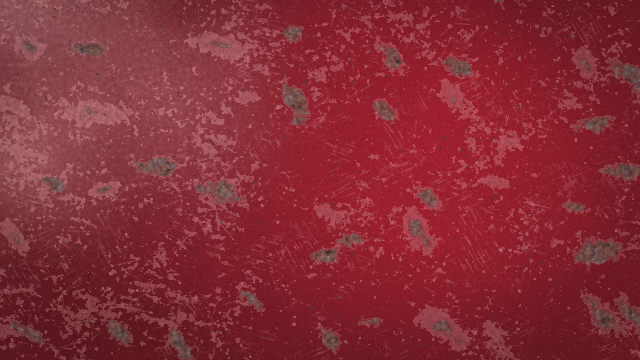
A WebGL 2 fragment shader for this texture:

```glsl
#version 300 es
precision highp float;
// Worn red lacquer: lit paint with a soft sheen, chipped to pink primer and
// to grey-brown metal. Jittered cells place patches, scratches and specks;
// gradient noise frays their outlines and clusters the wear.

#define PAINT_DEEP vec3(0.41, 0.10, 0.135)
#define PAINT_LIT vec3(0.63, 0.125, 0.18)
#define SHEEN vec3(0.70, 0.43, 0.45)
#define PRIMER vec3(0.75, 0.47, 0.49)
#define RUST vec3(0.47, 0.33, 0.28)
#define STEEL vec3(0.44, 0.37, 0.37)
#define PATCH_CELL 0.19
#define PATCH_SHARE 0.72
#define CHIP_LEVEL 0.27
#define SCRATCH_WIDTH 0.0006
#define SCRATCH_GAIN 0.45
#define GRAIN 0.10

out vec4 fragColor;
uniform vec2 u_resolution;

vec2 hash2(vec2 cell) {
  uvec2 v = uvec2(ivec2(cell) + 4096) * 1664525u + 1013904223u;
  for (int i = 0; i < 2; i++) {
    v.x += v.y * 1664525u;
    v.y += v.x * 1664525u;
    v ^= v >> 16u;
  }
  return vec2(v >> 8u) / exp2(24.0);
}

mat2 rotation(float a) {
  float c = cos(a), s = sin(a);
  return mat2(c, -s, s, c);
}

float corner(vec2 cell, vec2 offset) {
  float a = 6.2832 * hash2(cell).x;
  return dot(vec2(cos(a), sin(a)), offset);
}

float gradientNoise(vec2 p) {
  vec2 i = floor(p), f = p - i, e = vec2(1, 0);
  vec2 u = f * f * f * (f * (f * 6.0 - 15.0) + 10.0);
  return mix(mix(corner(i, f), corner(i + e, f - e), u.x),
             mix(corner(i + e.yx, f - e.yx), corner(i + 1.0, f - 1.0), u.x), u.y);
}

float fbm(vec2 p) {
  float sum = 0.0, amp = 1.0;
  for (int i = 0; i < 5; i++) {
    sum += amp * gradientNoise(p);
    p = rotation(0.6) * p * 2.03 + 17.3;
    amp *= 0.55;
  }
  return sum;
}

float glow(vec2 p, vec2 center, vec2 radius) {
  vec2 q = (p - center) / radius;
  return exp(-dot(q, q));
}

// x: height of the nearest worn patch (1 in its middle), y: its bareness
vec2 wornPatch(vec2 p) {
  vec2 best = vec2(-3.0, 0.0), home = floor(p / PATCH_CELL);
  for (int k = 0; k < 9; k++) {
    vec2 cell = home + vec2(k % 3, k / 3) - 1.0;
    vec2 place = hash2(cell), kind = hash2(cell + 71.0), shape = hash2(cell + 143.0);
    if (kind.x > PATCH_SHARE) continue;
    vec2 q = rotation(-0.4 + 1.5 * (shape.x - 0.5)) * (p - (cell + 0.15 + 0.7 * place) * PATCH_CELL);
    vec2 axes = mix(vec2(0.035, 0.016), vec2(0.088, 0.038), shape.y);
    float height = 1.0 - length(q / axes);
    if (height > best.x) best = vec2(height, kind.y);
  }
  return best;
}

// Thin strokes, one in each jittered cell
float scratches(vec2 p, float size, float seed, float px) {
  float ink = 0.0;
  vec2 home = floor(p / size);
  for (int k = 0; k < 9; k++) {
    vec2 cell = home + vec2(k % 3, k / 3) - 1.0 + seed;
    vec2 place = hash2(cell), look = hash2(cell + 31.0);
    vec2 q = rotation(0.4 + 2.6 * (look.x - 0.5)) * (p - (cell - seed + place) * size);
    float bend = 0.15 * (place.x - 0.5) * q.x * q.x / size;
    float d = length(vec2(max(abs(q.x) - size * (0.1 + 0.4 * look.y), 0.0), q.y + bend));
    ink = max(ink, look.y * (1.0 - smoothstep(0.0, SCRATCH_WIDTH + px, d)));
  }
  return ink;
}

// x: coverage of a small speck, y: its tone
vec2 specks(vec2 p, float size, float px) {
  vec2 cell = floor(p / size), look = hash2(cell + 211.0);
  vec2 center = (cell + 0.2 + 0.6 * hash2(cell + 97.0)) * size;
  float radius = size * 0.2 * pow(look.x, 4.0);
  return vec2(1.0 - smoothstep(radius - px * 0.5, radius + px * 0.5, length(p - center)), look.y);
}

void main() {
  float px = 1.0 / u_resolution.y;
  vec2 p = gl_FragCoord.xy * px;
  float cloud = fbm(p * 2.5), rough = fbm(p * 20.0), fine = fbm(p * 75.0 + 9.0);
  float ragged = 0.55 * fbm(p * 10.0 + 3.0) + 0.55 * rough + 0.4 * fine;

  // Lit paint, with the sheen on the left
  float lit = glow(p, vec2(1.2, 0.55), vec2(0.62, 0.55)) + 0.15 * cloud;
  float sheen = 0.75 * glow(p, vec2(0.05, 0.98), vec2(0.40, 0.26))
              + 0.55 * glow(p, vec2(0.08, 0.54), vec2(0.24, 0.20))
              + 0.45 * glow(p, vec2(0.52, 0.70), vec2(0.22, 0.24));
  sheen = clamp(sheen * (1.0 + 0.4 * cloud + 0.2 * fine), 0.0, 0.85);
  vec3 color = mix(PAINT_DEEP, PAINT_LIT, clamp(lit, 0.0, 1.0));
  color = mix(color, SHEEN, sheen);
  vec3 primer = mix(color, PRIMER, 0.52 + 0.3 * sheen) * (1.0 + 0.1 * fine);

  // Scattered chips and brushed scuffs
  float wear = 0.6 * fbm(p * 4.0 + 31.0) + 0.15 * (1.0 - smoothstep(0.0, 1.1, p.x));
  float chips = smoothstep(0.0, 0.09, 0.55 * fbm(rotation(-0.3) * p * vec2(22, 36)) + 0.4 * fine + 0.8 * wear - CHIP_LEVEL);
  float scuffs = 0.0;
  for (int i = 0; i < 3; i++) {
    float t = float(i);
    vec2 q = rotation(0.45 - 0.75 * t) * p + 7.0 * t;
    float bundle = smoothstep(0.12, 0.6, fbm(p * 5.0 + 13.0 * t) + 0.3 * rough);
    scuffs = max(scuffs, bundle * smoothstep(0.08, 0.35, gradientNoise(q * vec2(18, 190)) + 0.3 * fine));
  }
  color = mix(color, primer, max(0.85 * chips, 0.6 * scuffs));

  // Scratches and specks
  float lines = max(scratches(p, 0.11, 0.0, px), scratches(p, 0.055, 400.0, px));
  lines *= smoothstep(-0.2, 0.4, wear + 0.4 * rough + 0.3 * fine);
  color = mix(color, PRIMER, SCRATCH_GAIN * lines);
  vec2 frayed = p + 0.005 * vec2(rough, fine);
  vec2 speck = specks(frayed, 0.023, px);
  color = mix(color, mix(RUST * 0.7, PRIMER, step(0.4, speck.y)), 0.65 * speck.x);

  // Worn patches: ragged primer rim, then bare metal
  vec2 worn = wornPatch(frayed);
  float rim = smoothstep(-0.03, 0.07, worn.x + ragged - 0.08);
  float bare = worn.x + ragged - mix(0.95, 0.3, smoothstep(0.1, 0.6, worn.y));
  vec3 metal = mix(RUST, STEEL, smoothstep(-0.3, 0.4, fbm(p * 28.0 + 5.0)));
  metal *= 1.0 + 0.4 * fine - 0.4 * smoothstep(0.15, 0.6, fbm(p * 42.0 + 51.0));
  vec2 glint = specks(p, 0.011, px);
  metal = mix(metal, mix(RUST * 0.5, PRIMER, glint.y), 0.7 * glint.x);
  color = mix(color, primer, 0.85 * rim);
  color *= 1.0 - 0.2 * smoothstep(-0.15, 0.0, bare) * rim;
  color = mix(color, mix(metal, color, 0.22), smoothstep(-0.02, 0.10, bare));

  // Fine grain and darker borders
  color *= 1.0 + GRAIN * gradientNoise(p * 140.0) + 0.04 * fine;
  color *= 1.0 - 0.15 * smoothstep(0.45, 1.0, length((p - vec2(0.89, 0.52)) / vec2(1.1, 0.65)));
  fragColor = vec4(clamp(color, 0.0, 1.0), 1.0);
}
```
